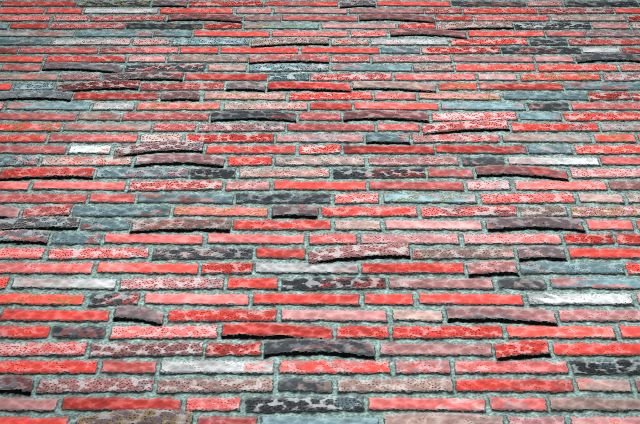
Write a WebGL 1 fragment shader that draws this texture.

```glsl
precision highp float;
// Weathered red brick wall in foreshortened courses, with bowed bricks and green-grey mortar.
uniform vec2 u_resolution;

const float ASPECT = 1.506;        // canvas width over height
const float PITCH_TOP = 0.0165;    // course height at the top edge
const float PITCH_GROWTH = 0.030;  // added course height towards the bottom
const float HALF_BRICK = 0.097;    // half brick length at the bottom edge
const float TOP_SCALE = 0.60;      // relative brick length at the top edge
const float JOINT = 0.16;          // half width of upright joints, in courses
const float HALF_HEIGHT = 0.33;    // half height of a brick, in courses
const float LOOSE_SHARE = 0.15;    // share of bowed, protruding bricks
const vec3 MORTAR = vec3(0.53, 0.63, 0.61);
const vec3 SCARLET = vec3(0.95, 0.35, 0.32);
const vec3 ROSE = vec3(0.90, 0.47, 0.46);
const vec3 MAUVE = vec3(0.77, 0.55, 0.55);
const vec3 DUST = vec3(0.73, 0.62, 0.59);
const vec3 SLATE = vec3(0.50, 0.62, 0.65);
const vec3 CHALK = vec3(0.83, 0.84, 0.84);
const vec3 SOOT = vec3(0.20, 0.21, 0.22);
const vec3 LICHEN = vec3(0.56, 0.47, 0.25);

float hash(vec2 p) {
  vec3 q = fract(p.xyx * 0.1031);
  q += dot(q, q.yzx + 33.33);
  return fract((q.x + q.y) * q.z);
}

// Distance to the nearest scattered point.
float cellular(vec2 p) {
  float nearest = 2.0;
  for (int j = -1; j <= 1; j++) {
    for (int i = -1; i <= 1; i++) {
      vec2 c = floor(p) + vec2(float(i), float(j));
      nearest = min(nearest, distance(p, c + vec2(hash(c), hash(c + 61.7))));
    }
  }
  return nearest;
}

// Layered sines, roughly -1 to 1.
float ripple(vec2 p) {
  float a = sin(p.x * 1.3 + 1.7 * sin(p.y * 1.9));
  float b = sin(p.x * 3.1 - p.y * 4.3 + 2.0 * a);
  return a * 0.45 + b * 0.33 + 0.22 * sin(p.x * 7.9 + p.y * 8.7 + 1.5 * b);
}

vec3 brickColor(float h) {
  vec3 c = mix(SCARLET, ROSE, step(0.24, h));
  c = mix(c, MAUVE, step(0.47, h));
  c = mix(c, DUST, step(0.68, h));
  c = mix(c, SLATE, step(0.79, h));
  c = mix(c, SOOT * 1.4, step(0.89, h));
  return mix(c, CHALK, step(0.95, h));
}

float boxDistance(vec2 p, vec2 halfSize) {
  vec2 d = abs(p) - halfSize;
  return length(max(d, 0.0)) + min(max(d.x, d.y), 0.0);
}

void main() {
  // Foreshortening: courses grow taller and bricks longer downwards.
  vec2 uv = gl_FragCoord.xy / u_resolution;
  float down = 1.0 - uv.y;
  float pitch = PITCH_TOP + PITCH_GROWTH * down;
  float course = log(1.0 + PITCH_GROWTH / PITCH_TOP * down) / PITCH_GROWTH;
  float unit = HALF_BRICK * mix(TOP_SCALE, 1.0, down);
  float along = (uv.x - 0.5) / unit;
  float stretch = unit * ASPECT / pitch;
  float pixel = 1.0 / (u_resolution.y * pitch);

  // Surface grain shared by mortar and bricks.
  vec2 surface = vec2(along * 3.6, course);
  float grit = cellular(surface * vec2(5.0, 8.0));
  float blotch = cellular(surface * vec2(1.6, 3.1) + 17.0);
  float wave = ripple(surface * vec2(1.7, 2.9));
  float broad = ripple(surface * vec2(0.13, 0.31) + 4.0);
  vec3 color = MORTAR * (0.66 + 0.50 * grit + 0.26 * blotch + 0.10 * wave);
  float shade = 0.0;

  for (int i = -1; i <= 1; i++) {
    // Bond of two long bricks and one short, shifted in every course.
    float row = floor(course) + float(i);
    float x = along + 50.0 + 0.25 * floor(20.0 * hash(vec2(row, 3.0)));
    float slot = floor(mod(x, 5.0) / 2.0);
    float len = slot < 2.0 ? 2.0 : 1.0;
    float offset = mod(x, 5.0) - 2.0 * slot - 0.5 * len;
    float u = 2.0 * offset / len;
    vec2 id = vec2(3.0 * floor(x / 5.0) + slot, row + 5.0);
    float second = hash(id + 29.1);
    float bend = hash(id + 47.9);

    // Outline, with bowed and tilted loose bricks.
    float loose = step(1.0 - LOOSE_SHARE, hash(id + 73.0));
    float lift = loose * mix(0.05, 0.16, bend) * len * (1.0 - u * u)
               + u * (second - 0.5) * (0.12 + 0.45 * loose);
    vec2 p = vec2(offset * stretch, row + 0.5 - course - lift);
    vec2 size = vec2(0.5 * len * stretch - JOINT * (0.6 + 0.9 * bend),
                     HALF_HEIGHT + 0.05 * loose + 0.05 * (second - 0.5));
    float rough = 0.04 * wave + 0.10 * (blotch - 0.45) + 0.08 * (0.4 - grit);
    float edge = boxDistance(p, size - 0.05) - 0.05 + rough;
    float cover = 1.0 - smoothstep(-pixel, pixel, edge);

    // Fired colour, stains, pits, pale scuffs and lichen.
    vec3 brick = mix(brickColor(hash(id + 11.3)), SOOT * 1.5, loose * step(0.4, bend) * 0.7);
    float stain = smoothstep(0.1, 0.5, ripple(vec2(u * 1.6, p.y) + 40.0 * second) + 0.2 * wave);
    brick = mix(brick, brickColor(fract(second * 7.0)), 0.45 * stain);
    brick *= 0.80 + 0.36 * bend + 0.10 * wave + 0.25 * (blotch - 0.4) + 0.12 * broad;
    float worn = smoothstep(0.35, 0.9, second + 0.45 * wave);
    brick *= 1.0 + worn * (0.45 * smoothstep(0.05, 0.45, grit) - 0.42);
    float scuff = smoothstep(0.45, 0.78, blotch + 0.22 * wave + 0.12 * grit);
    brick = mix(brick, CHALK, scuff * mix(0.15, 0.75, second * second));
    float moss = smoothstep(0.0, 0.5, wave + 0.6 - blotch) * smoothstep(0.5, 0.2, 0.7 - grit);
    brick = mix(brick, LICHEN, 0.7 * step(0.94, bend) * moss);

    // Pale rim, dark underside and the shadow below.
    float level = p.y / size.y;
    brick *= mix(0.68, 1.0, smoothstep(-1.05, -0.55, level));
    float rim = smoothstep(0.50, 0.95, level) + 0.5 * smoothstep(-0.14, -0.02, edge);
    brick = mix(brick, CHALK, (0.26 + 0.14 * loose) * min(rim, 1.0) * (0.8 + 0.5 * wave));
    float below = boxDistance(p + vec2(0.0, 0.09 + 0.13 * loose), size) + rough;
    float shadow = (1.0 - smoothstep(-0.05, 0.11, below)) * mix(0.72, 0.93, loose);
    shade = max(shade * (1.0 - cover * mix(0.6, 1.0, loose)), shadow * (1.0 - cover));
    color = mix(color, brick, cover);
  }
  color *= (1.0 - shade) * (1.12 - 0.30 * smoothstep(0.35, 0.85, length(uv - vec2(0.58, 0.45))));
  gl_FragColor = vec4(clamp(color, 0.0, 1.0), 1.0);
}
```
